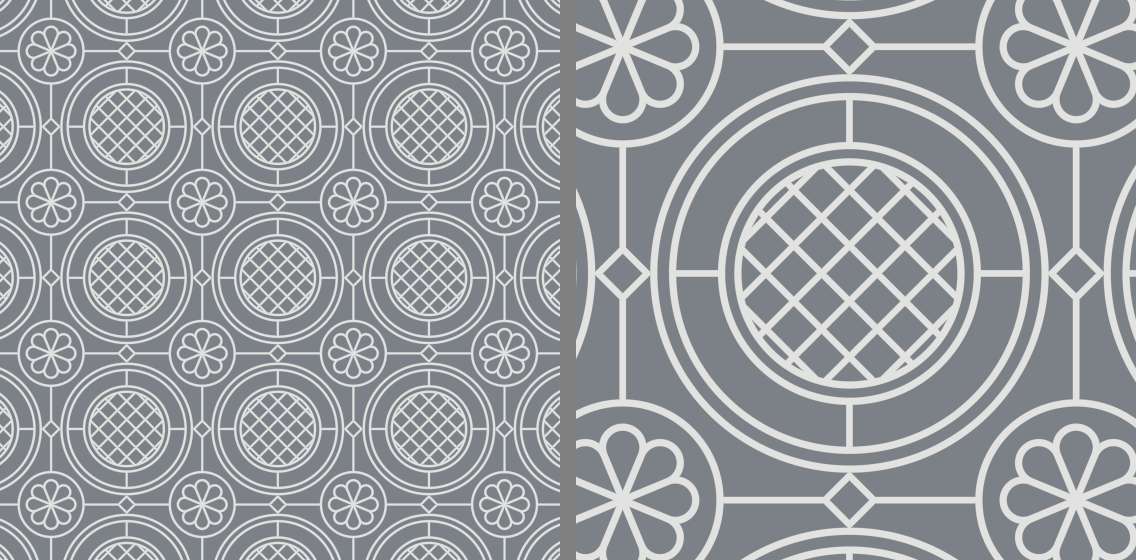
Left, the full canvas; right, a detail of the centre.
Give the GLSL for this pattern, as a three.js fragment shader.

```glsl
varying vec2 vUv;

const float REPEATS = 3.705;
const vec2 MEDALLION_CENTER = vec2(0.4961, 0.5039);
const vec3 SLATE = vec3(0.485, 0.505, 0.53);
const vec3 CHALK = vec3(0.885, 0.885, 0.88);
const float RING_WIDTH = 0.016;
const float BAR_WIDTH = 0.0148;

float ring(vec2 p, float radius) {
  return abs(length(p) - radius);
}

float segment(vec2 p, vec2 a, vec2 b) {
  vec2 ab = b - a;
  return length(p - a - ab * clamp(dot(p - a, ab) / dot(ab, ab), 0.0, 1.0));
}

float diamond(vec2 p, float radius) {
  return abs(abs(p.x) + abs(p.y) - radius) * 0.70711;
}

// Diagonal bars clipped to a disc
float lattice(vec2 p, float spacing, float radius) {
  vec2 diagonal = vec2(p.x + p.y, p.x - p.y) * 0.70711;
  vec2 bars = abs(fract(diagonal / spacing) - 0.5) * spacing;
  return max(min(bars.x, bars.y), length(p) - radius);
}

// Round-tipped petals that share their straight sides
float rosette(vec2 p, float petals, float reach) {
  float halfAngle = 3.14159265 / petals;
  float sector = 2.0 * halfAngle;
  float angle = atan(p.y, p.x + 1e-6);
  angle = abs(angle - sector * floor(angle / sector + 0.5));
  vec2 q = length(p) * vec2(cos(angle), sin(angle));

  vec2 side = vec2(cos(halfAngle), sin(halfAngle));
  float tipCenter = reach / (1.0 + side.y);
  float along = dot(q, side);
  float edge = abs(q.x * side.y - q.y * side.x);
  float tip = ring(q - vec2(tipCenter, 0.0), tipCenter * side.y);
  return along < tipCenter * side.x ? edge : tip;
}

float stroke(float dist, float width, float blur) {
  return 1.0 - smoothstep(-blur, blur, dist - 0.5 * width);
}

void main() {
  vec2 grid = (vUv - MEDALLION_CENTER) * REPEATS;
  float blur = 0.75 * max(fwidth(grid.x), fwidth(grid.y));

  // Fold each tile into one octant around its medallion
  vec2 tile = abs(fract(grid + 0.5) - 0.5);
  vec2 p = vec2(max(tile.x, tile.y), min(tile.x, tile.y));
  vec2 corner = vec2(0.5) - p;

  // Medallion rings and the circle around each rosette
  float rings = min(ring(p, 0.4315), ring(p, 0.390));
  rings = min(rings, min(ring(p, 0.282), ring(p, 0.246)));
  rings = min(rings, ring(corner, 0.2145));
  rings = min(rings, rosette(corner, 8.0, 0.161));

  // Spokes, links, diamonds and the central lattice
  float bars = segment(p, vec2(0.282, 0.0), vec2(0.390, 0.0));
  bars = min(bars, segment(p, vec2(0.5, 0.054), vec2(0.5, 0.2855)));
  bars = min(bars, diamond(p - vec2(0.5, 0.0), 0.054));
  bars = min(bars, lattice(p, 0.0868, 0.246));

  float ink = max(stroke(rings, RING_WIDTH, blur), stroke(bars, BAR_WIDTH, blur));
  gl_FragColor = vec4(mix(SLATE, CHALK, ink), 1.0);
}
```
